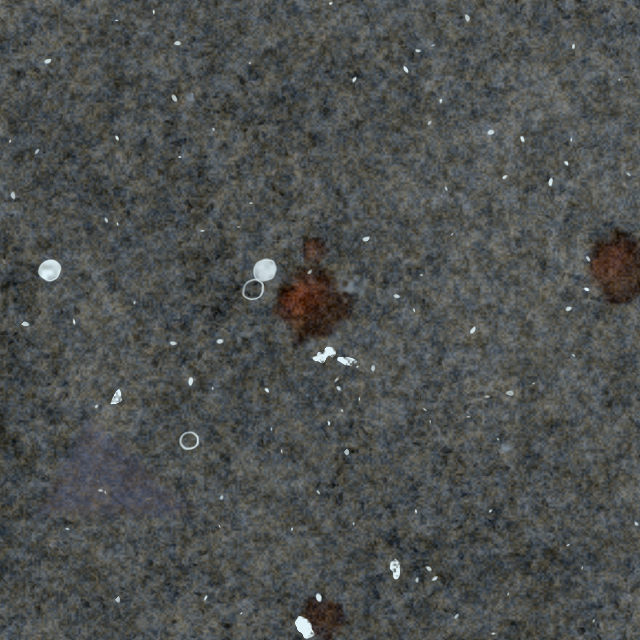
Write a Shadertoy shader that draws this texture.

```glsl
// Dark grey sediment under a microscope: mottled mud, rust stains, pale shells and bright specks.
#define MUD_COLOR vec3(0.305, 0.318, 0.313)
#define RUST_COLOR vec3(0.37, 0.16, 0.07)
#define BROWN_COLOR vec3(0.235, 0.185, 0.155)
#define SHELL_COLOR vec3(0.88, 0.95, 0.97)
#define HAZE_COLOR vec3(0.48, 0.53, 0.57)
#define SLATE_COLOR vec3(0.29, 0.29, 0.32)
#define GRAIN_CONTRAST 0.14
#define TINT_CONTRAST 0.10
#define SPECK_DENSITY 0.10
#define SPECK_RADIUS 0.0034
#define EDGE_SOFTNESS 0.0016

// x, y, radius, fill (1 = solid disc, 0 = hollow ring)
const vec4 SHELLS[4] = vec4[4](
    vec4(0.078, 0.578, 0.018, 1.0), vec4(0.414, 0.578, 0.019, 0.8),
    vec4(0.396, 0.547, 0.018, 0.0), vec4(0.296, 0.312, 0.016, 0.0));
// x, y, half length, angle
const vec4 SHARDS[5] = vec4[5](
    vec4(0.507, 0.446, 0.021, 0.5), vec4(0.541, 0.436, 0.016, -0.4),
    vec4(0.182, 0.379, 0.014, 1.0), vec4(0.476, 0.020, 0.022, -1.0),
    vec4(0.619, 0.110, 0.015, 1.6));
// x, y, radius, redness
const vec4 STAINS[4] = vec4[4](
    vec4(0.487, 0.520, 0.060, 1.0), vec4(0.968, 0.577, 0.056, 0.6),
    vec4(0.490, 0.606, 0.021, 0.4), vec4(0.505, 0.035, 0.036, 0.1));
// x, y, radius, strength
const vec4 HAZES[5] = vec4[5](
    vec4(0.556, 0.548, 0.030, 0.75), vec4(0.384, 0.460, 0.027, 0.55),
    vec4(0.793, 0.301, 0.011, 1.0), vec4(0.298, 0.847, 0.011, 1.0),
    vec4(0.490, 0.378, 0.010, 0.9));

vec4 hash4(vec2 p) {
    vec4 q = fract(vec4(p.xyxy) * vec4(0.1031, 0.1030, 0.0973, 0.1099));
    q += dot(q, q.wzxy + 33.33);
    return fract((q.xxyz + q.yzzw) * q.zywx);
}

float noise(vec2 p) {
    vec2 i = floor(p), f = fract(p);
    f = f * f * (3.0 - 2.0 * f);
    return mix(mix(hash4(i).x, hash4(i + vec2(1, 0)).x, f.x),
               mix(hash4(i + vec2(0, 1)).x, hash4(i + vec2(1, 1)).x, f.x), f.y);
}

vec2 rotate(vec2 p, float angle) {
    float c = cos(angle), s = sin(angle);
    return vec2(c * p.x + s * p.y, c * p.y - s * p.x);
}

float cover(float dist) {
    return smoothstep(EDGE_SOFTNESS, -EDGE_SOFTNESS, dist);
}

// Coverage of oval grains scattered on a jittered grid
float grains(vec2 uv, float cells, float density, float radius, float seed) {
    float total = 0.0;
    vec2 cell = floor(uv * cells);
    for (int j = -1; j <= 1; j++)
    for (int i = -1; i <= 1; i++) {
        vec2 id = cell + vec2(i, j);
        vec4 h = hash4(id + seed);
        if (h.x > density) continue;
        float pick = h.x / density;
        vec2 q = rotate(uv - (id + h.yz) / cells, 6.2832 * h.w) * vec2(0.75, 1.3);
        float size = radius * mix(0.45, 1.4, pick * pick);
        total = max(total, cover(length(q) - size) * mix(0.6, 1.0, h.w));
    }
    return total;
}

void mainImage(out vec4 fragColor, in vec2 fragCoord) {
    vec2 uv = fragCoord / iResolution.y;
    float fine = noise(uv * 290.0 + 17.0), medium = noise(uv * 115.0 + 41.0);
    float coarse = noise(uv * 45.0 + 73.0), broad = noise(uv * 7.0 + 5.0);
    vec2 ragged = uv + 0.009 * (vec2(medium, noise(uv * 115.0 + 91.0)) - 0.5);

    // Mud: brightness mottling and slight warm and cool tints
    float mottle = GRAIN_CONTRAST * (fine + medium + 0.7 * coarse + 0.5 * broad - 1.6);
    float tint = TINT_CONTRAST * (noise(uv * 210.0 + 130.0) + 0.6 * noise(uv * 60.0 + 9.0) - 0.8);
    vec3 color = MUD_COLOR + 0.02 * (uv.x + uv.y - 1.0);

    // Smooth slate wedge
    vec2 w = ragged - vec2(0.14, 0.35);
    float wedge = max(max(dot(w, vec2(0.68, 0.73)), dot(w, vec2(-0.88, 0.47))), 0.195 - ragged.y);
    wedge = smoothstep(0.012, -0.012, wedge);
    color = mix(color, SLATE_COLOR, 0.85 * wedge);
    mottle *= 1.0 - 0.35 * wedge;

    // Dark and dull pale grains
    float clump = smoothstep(0.25, 0.8, noise(uv * 13.0 + 29.0));
    float dark = grains(ragged, 72.0, 0.38, 0.0045, 11.0);
    color *= 1.0 - dark * mix(0.12, 0.36, clump) * (1.0 - 0.7 * wedge);
    float dull = grains(ragged, 62.0, 0.10, 0.0040, 57.0);
    color = mix(color, vec3(0.48, 0.46, 0.46), 0.5 * dull);

    // Rust stains, reddest toward the upper left
    for (int i = 0; i < 4; i++) {
        vec4 s = STAINS[i];
        vec2 q = (ragged - s.xy) / s.z;
        float body = smoothstep(1.15, 0.7, length(q) + 0.35 * (coarse - 0.5));
        float core = smoothstep(1.0, 0.1, length(q - vec2(-0.3, 0.35))) * s.w;
        vec3 rust = mix(BROWN_COLOR, RUST_COLOR, core * mix(0.5, 1.1, medium));
        rust *= 1.0 - 0.35 * smoothstep(0.3, 0.9, dot(q, vec2(-0.6, 0.8)));
        color = mix(color, rust, 0.9 * body);
    }
    color += mottle + tint * vec3(-0.45, 0.0, 0.75);

    // Pale translucent fragments
    for (int i = 0; i < 5; i++) {
        vec4 s = HAZES[i];
        float body = smoothstep(1.0, 0.4, length(ragged - s.xy) / s.z);
        color = mix(color, HAZE_COLOR, body * s.w * smoothstep(0.25, 0.75, mix(medium, coarse, 0.4)));
    }

    // Bright shards
    for (int i = 0; i < 5; i++) {
        vec4 s = SHARDS[i];
        vec2 q = rotate(ragged - s.xy, s.w);
        float shard = cover(length(q * vec2(1.0, 1.9)) - s.z * 0.9);
        color = mix(color, SHELL_COLOR, shard * smoothstep(0.05, 0.55, mix(medium, fine, 0.4)));
    }

    // Round shells: solid or hollow
    for (int i = 0; i < 4; i++) {
        vec4 s = SHELLS[i];
        vec2 q = uv - s.xy;
        float dist = length(rotate(q, 0.6) * vec2(1.0, 1.1)) - s.z + 0.003 * (medium - 0.5);
        float rim = cover(abs(dist + 0.002) - 0.0016) * mix(0.45, 1.0, coarse);
        float solid = cover(dist) * s.w * mix(0.65, 1.1, medium);
        color = mix(color, SHELL_COLOR, clamp(max(rim, solid), 0.0, 1.0));
    }

    // Sharp bright specks, denser toward the lower right
    float density = SPECK_DENSITY * (0.7 + 0.6 * smoothstep(-0.6, 0.6, uv.x - uv.y));
    float specks = grains(uv + 0.3 * (ragged - uv), 30.0, density, SPECK_RADIUS, 203.0);
    color = mix(color, SHELL_COLOR, specks);

    fragColor = vec4(clamp(color, 0.0, 1.0), 1.0);
}
```
